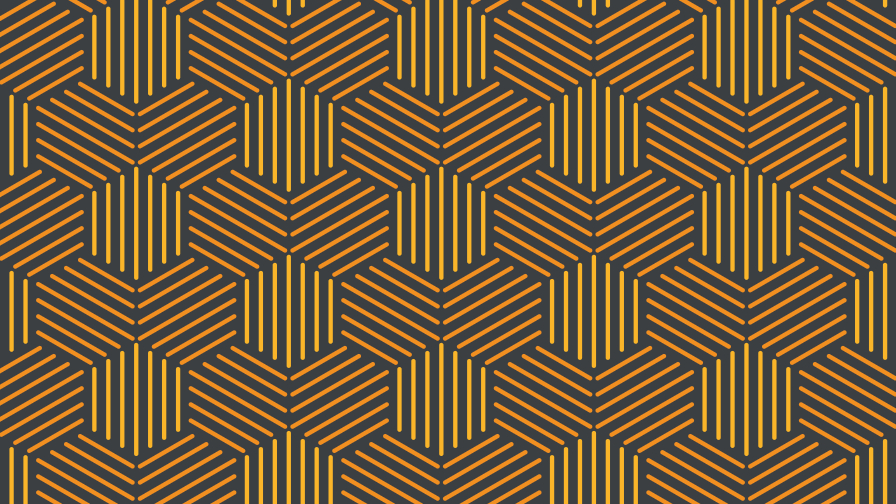
A Shadertoy shader for this pattern:

```glsl
// Tiling of pointy-top hexagons, each hatched with seven round-capped strokes.
// The hatching turns by 60 degrees from cell to cell in a three-cell cycle:
// upright cells are yellow, the two slanted kinds are orange.

const float PI = 3.14159265;
const float SQRT3 = 1.7320508;

const float HEX_WIDTH = 0.2018;                // in canvas heights
const vec2 UPRIGHT_CENTER = vec2(0.8757, 0.5570);

// Stroke sizes in hexagon widths
const float STROKE_SPACING = 0.1372;
const float STROKE_RADIUS = 0.0212;
const float LONGEST_HALF = 0.535;
const float OUTER_STROKE = 3.0;                // strokes on each side of the middle

const vec3 BACKGROUND = vec3(0.235, 0.247, 0.258);
const vec3 YELLOW = vec3(0.98, 0.71, 0.16);
const vec3 ORANGE = vec3(0.95, 0.56, 0.13);

// Center of the unit-width hexagon containing p
vec2 hexCenter(vec2 p) {
    vec2 pitch = vec2(1.0, SQRT3);
    vec2 whole = round(p / pitch) * pitch;
    vec2 shifted = (floor(p / pitch) + 0.5) * pitch;
    return distance(p, whole) < distance(p, shifted) ? whole : shifted;
}

// Signed distance to the nearest stroke; strokes shorten towards the cell sides
float hatchDistance(vec2 p, float angle) {
    vec2 dir = vec2(cos(angle), sin(angle));
    float along = dot(p, dir);
    float across = dot(p, vec2(-dir.y, dir.x));
    float index = clamp(round(across / STROKE_SPACING), -OUTER_STROKE, OUTER_STROKE);
    float offset = index * STROKE_SPACING;
    float halfLength = LONGEST_HALF - abs(offset) / SQRT3;
    return length(vec2(across - offset, max(abs(along) - halfLength, 0.0))) - STROKE_RADIUS;
}

void mainImage(out vec4 fragColor, in vec2 fragCoord) {
    vec2 p = (fragCoord / iResolution.y - UPRIGHT_CENTER) / HEX_WIDTH;
    float pixel = 1.0 / (iResolution.y * HEX_WIDTH);

    // Orientation cycle: 0 upright, 1 falling, 2 rising
    vec2 center = hexCenter(p);
    float kind = mod(round(-2.0 * center.x), 3.0);
    float d = hatchDistance(p - center, PI / 2.0 + kind * PI / 3.0);

    vec3 strokeColor = kind < 0.5 ? YELLOW : ORANGE;
    float coverage = clamp(0.5 - d / pixel, 0.0, 1.0);
    fragColor = vec4(mix(BACKGROUND, strokeColor, coverage), 1.0);
}
```
